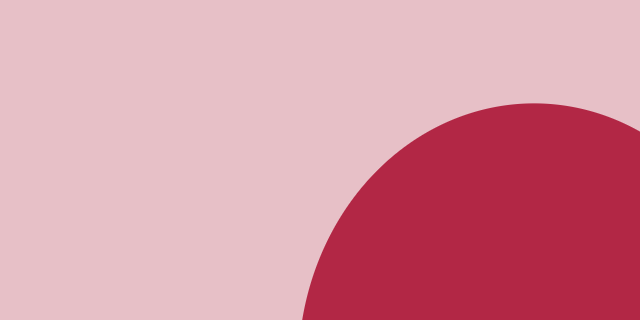
Give the GLSL for this background, as a WebGL 1 fragment shader.

```glsl
precision highp float;
// Flat pale pink background with a large crimson ellipse rising from the lower right.

uniform vec2 u_resolution;

// Lengths are in units of the canvas height
const vec3 PALE_PINK = vec3(0.906, 0.753, 0.780);
const vec3 CRIMSON = vec3(0.698, 0.153, 0.270);
const vec2 ELLIPSE_CENTER = vec2(1.669, -0.151);
const vec2 ELLIPSE_RADII = vec2(0.737, 0.828);

// Approximate signed distance to an ellipse, accurate near its edge
float ellipseDistance(vec2 point, vec2 radii) {
  vec2 scaled = point / radii;
  float level = length(scaled);
  float slope = length(scaled / radii);
  return level * (level - 1.0) / max(slope, 0.0001);
}

void main() {
  vec2 position = gl_FragCoord.xy / u_resolution.y;
  float pixel = 1.0 / u_resolution.y;

  // Ellipse coverage with an edge one pixel wide
  float edge = ellipseDistance(position - ELLIPSE_CENTER, ELLIPSE_RADII);
  float coverage = clamp(0.5 - edge / pixel, 0.0, 1.0);

  gl_FragColor = vec4(mix(PALE_PINK, CRIMSON, coverage), 1.0);
}
```
